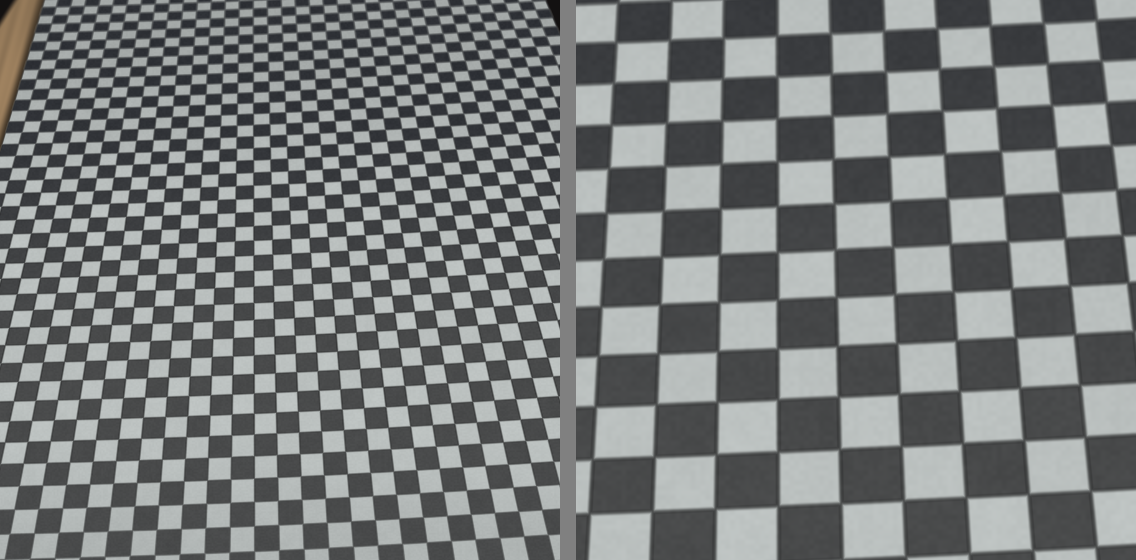
Left, the full canvas; right, a detail of the centre.
Write a Shadertoy shader that draws this pattern.

```glsl
const float HORIZON = 1.263;        // height of the vanishing point above the top
const float VANISH_X = 0.449;
const float COLUMN_WIDTH = 0.0197;  // cell width per unit of depth
const float COLUMN_SHIFT = 1.13;
const float ROW_DENSITY = 109.47;
const float ROW_ORIGIN = 1.6163;
const float ROW_TILT = 0.045;
const float BEND_HEIGHT = 0.0065;
const float BEND_RATE = 3.07;
const float CENTER_X = 0.488;
const vec2 SHEET_COLUMNS = vec2(-16.0, 20.0);
const float FOCUS_Y = 0.58;         // sharpest line, measured from the top
const float FOCUS_BLUR = 0.0015;
const float DEPTH_BLUR = 0.006;
const float LINE_WIDTH = 0.0020;
const float LINE_STRENGTH = 0.40;
const float CELL_VARIATION = 0.025;
const float GRAIN = 0.022;
const vec3 LIGHT = vec3(0.735, 0.757, 0.752);
const vec3 DARK_FAR = vec3(0.175, 0.185, 0.205);
const vec3 DARK_NEAR = vec3(0.285, 0.290, 0.292);
const vec3 WOOD = vec3(0.60, 0.49, 0.36);
const vec3 SHADOW = vec3(0.075, 0.065, 0.065);

float hash(vec2 p) {
    return fract(sin(dot(p, vec2(127.1, 311.7))) * 43758.5453);
}

float noise(vec2 p) {
    vec2 i = floor(p), f = fract(p);
    f = f * f * (3.0 - 2.0 * f);
    return mix(mix(hash(i), hash(i + vec2(1, 0)), f.x),
               mix(hash(i + vec2(0, 1)), hash(i + vec2(1, 1)), f.x), f.y);
}

// Signed distance to the nearest grid line, positive in even cells
vec2 gridDistance(vec2 g) {
    return 0.5 - abs(mod(g + 0.5, 2.0) - 1.0);
}

// Wood plank beside the sheet, with dark corners
vec3 background(vec2 p, float sheetGap) {
    float fibre = noise(vec2(p.x * 90.0 + p.y * 25.0, p.y * 7.0));
    vec3 wood = WOOD * (0.86 + 0.24 * fibre);
    wood *= mix(0.45, 1.0, smoothstep(0.0, 0.018, sheetGap));
    float plank = smoothstep(0.020, 0.036, p.x + 0.65 * p.y);
    return mix(SHADOW, wood, plank * step(p.x, 0.5));
}

void mainImage(out vec4 fragColor, in vec2 fragCoord) {
    vec2 p = fragCoord / iResolution.xy;
    p.y = 1.0 - p.y;
    float pixel = 1.0 / iResolution.y;

    // Perspective with tilted, gently bent rows
    float depth = p.y + HORIZON;
    float dx = p.x - CENTER_X;
    float rowDepth = depth + ROW_TILT * dx + BEND_HEIGHT * (1.0 - cos(BEND_RATE * dx));
    vec2 cellSize = vec2(COLUMN_WIDTH * depth, rowDepth * rowDepth / ROW_DENSITY);
    vec2 grid = vec2((p.x - VANISH_X) / cellSize.x - COLUMN_SHIFT,
                     ROW_DENSITY * (1.0 / ROW_ORIGIN - 1.0 / rowDepth));

    // Checks, softened away from the focus line
    float defocus = p.y - FOCUS_Y;
    float blur = max(FOCUS_BLUR + DEPTH_BLUR * defocus * defocus, 0.75 * pixel);
    vec2 dist = gridDistance(grid) * cellSize;
    vec2 side = smoothstep(-blur, blur, dist) * 2.0 - 1.0;
    float check = 0.5 + 0.5 * side.x * side.y;

    // Uneven light and ink
    float glow = mix(0.87, 1.0, smoothstep(0.0, 0.42, p.y));
    glow *= 1.0 - 0.06 * smoothstep(0.75, 1.0, p.y);
    vec3 dark = mix(DARK_FAR, DARK_NEAR, smoothstep(0.1, 0.65, p.y));
    vec3 color = mix(dark, LIGHT * glow, check);
    color *= 1.0 + CELL_VARIATION * (hash(floor(grid)) - 0.5);

    // Thin printed outlines
    vec2 rim = 1.0 - smoothstep(vec2(0.0), vec2(LINE_WIDTH + 0.5 * pixel), abs(dist));
    float outline = max(rim.x, 0.7 * rim.y) * FOCUS_BLUR / blur;
    color *= 1.0 - LINE_STRENGTH * outline;

    // Paper grain
    color += GRAIN * (noise(p * 340.0) + 0.5 * noise(p * 70.0) - 0.75);

    // Sheet edges
    float inside = min(grid.x - SHEET_COLUMNS.x, SHEET_COLUMNS.y - grid.x) * cellSize.x;
    float sheet = smoothstep(-blur, blur, inside);
    color = mix(background(p, -inside), color, sheet);

    fragColor = vec4(clamp(color, 0.0, 1.0), 1.0);
}
```
